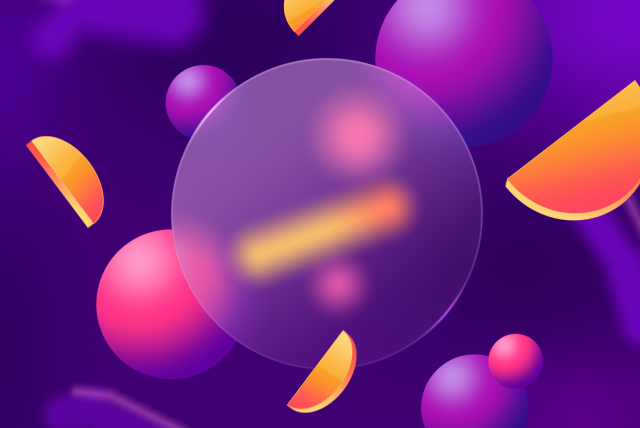
Reproduce this background procedurally as a Shadertoy shader.

```glsl
float cover(float d, float blur) {
    return smoothstep(blur, -blur, d);
}

float capsule(vec2 p, vec2 a, vec2 b) {
    vec2 ab = b - a;
    return length(p - a - ab * clamp(dot(p - a, ab) / dot(ab, ab), 0.0, 1.0));
}

float glow(vec2 p, vec2 center, vec2 size) {
    vec2 q = (p - center) / size;
    return exp(-dot(q, q));
}

vec3 ramp(vec3 a, vec3 b, vec3 c, float t) {
    return mix(mix(a, b, smoothstep(0.0, 0.5, t)), c, smoothstep(0.45, 1.0, t));
}

// Ball lit from the upper left; warm = 1 is pink, 0 is violet
void ball(inout vec3 col, vec2 p, vec2 center, float r, float warm, float blur) {
    vec2 q = (p - center) / r;
    float t = length(q - vec2(-0.42, 0.58)) / 1.65;
    vec3 violet = ramp(vec3(0.76, 0.54, 0.91), vec3(0.66, 0.06, 0.71), vec3(0.20, 0.05, 0.55), t);
    vec3 pink = ramp(vec3(1.0, 0.60, 0.79), vec3(1.0, 0.20, 0.53), vec3(0.38, 0.0, 0.62), t);
    col = mix(col, mix(violet, pink, warm), cover((length(q) - 1.0) * r, blur));
}

float halfDisc(vec2 q, vec2 radii) {
    return max((length(q / radii) - 1.0) * radii.y, -q.y);
}

// Extruded half disc: dir runs along the cut, depth is the extrusion
void slice(inout vec3 col, vec2 p, vec2 center, vec2 dir, vec2 radii, vec2 depth, vec2 shade, float aa) {
    dir = normalize(dir);
    mat2 toLocal = mat2(dir.x, -dir.y, dir.y, dir.x);
    vec2 q = toLocal * (p - center);
    vec2 shift = toLocal * depth;
    float side = 1.0;
    for (int i = 0; i <= 8; i++)
        side = min(side, halfDisc(q - shift * float(i) / 8.0, radii));
    float face = halfDisc(q, radii);
    vec3 yellow = vec3(1.0, 0.84, 0.45), red = vec3(0.99, 0.33, 0.28);
    col = mix(col, mix(red, yellow, smoothstep(-0.9, 0.8, q.x / radii.x)), cover(side, aa));

    float t = 0.5 + 0.5 * dot(p - center, normalize(shade)) / radii.x;
    vec3 skin = ramp(vec3(0.99, 0.79, 0.42), vec3(0.98, 0.63, 0.15), vec3(1.0, 0.28, 0.36), t);
    skin += vec3(0.0, 0.06, 0.08) * cover(t - 0.47, 0.02);
    skin = mix(skin, yellow, 0.5 * cover(abs(face) - 0.001, aa));
    col = mix(col, skin, cover(face, aa));
}

vec3 backdrop(vec2 p) {
    vec3 col = vec3(0.25, 0.0, 0.45);
    col = mix(col, vec3(0.16, 0.0, 0.35), 0.9 * glow(p, vec2(0.56, 0.90), vec2(0.34, 0.25)));
    col = mix(col, vec3(0.17, 0.0, 0.35), 0.9 * glow(p, vec2(1.22, 0.38), vec2(0.28, 0.24)));
    col = mix(col, vec3(0.17, 0.0, 0.37), 0.8 * glow(p, vec2(0.0, 0.18), vec2(0.14, 0.35)));
    col = mix(col, vec3(0.46, 0.02, 0.78), glow(p, vec2(1.48, 0.96), vec2(0.36, 0.25)));
    col = mix(col, vec3(0.30, 0.0, 0.60), 0.8 * glow(p, vec2(0.0, 0.85), vec2(0.14, 0.25)));
    col = mix(col, vec3(0.37, 0.0, 0.56), 0.8 * glow(p, vec2(1.36, 0.02), vec2(0.22, 0.15)));

    // Soft folds of cloth
    vec3 fold = vec3(0.44, 0.02, 0.77), sheen = vec3(0.70, 0.32, 0.72);
    float top = min(capsule(p, vec2(0.12, 0.91), vec2(0.22, 1.02)) - 0.045,
                    capsule(p, vec2(0.20, 1.0), vec2(0.40, 0.97)) - 0.075);
    float right = min(capsule(p, vec2(1.38, 0.50), vec2(1.46, 0.38)) - 0.04,
                      capsule(p, vec2(1.46, 0.38), vec2(1.50, 0.24)) - 0.045);
    float bottom = min(capsule(p, vec2(0.15, 0.03), vec2(0.22, 0.05)) - 0.045,
                       capsule(p, vec2(0.22, 0.04), vec2(0.40, -0.05)) - 0.045);
    col = mix(col, fold, 0.85 * cover(top, 0.045));
    col = mix(col, fold, 0.85 * cover(right, 0.03));
    col = mix(col, fold * 0.85, 0.85 * cover(bottom, 0.025));
    col = mix(col, sheen, 0.6 * cover(capsule(p, vec2(0.11, 1.02), vec2(0.15, 1.01)) - 0.01, 0.03));
    col = mix(col, sheen, 0.7 * cover(capsule(p, vec2(1.47, 0.53), vec2(1.51, 0.45)) - 0.008, 0.02));
    float ridge = min(capsule(p, vec2(0.18, 0.085), vec2(0.26, 0.075)), capsule(p, vec2(0.26, 0.075), vec2(0.43, -0.01)));
    return mix(col, sheen, 0.75 * cover(ridge - 0.008, 0.018));
}

vec3 scene(vec2 p, float blur) {
    vec3 col = backdrop(p);
    ball(col, p, vec2(1.084, 0.863), 0.207, 0.0, blur);
    ball(col, p, vec2(0.475, 0.760), 0.088, 0.0, blur);
    ball(col, p, vec2(0.400, 0.289), 0.175, 1.0, blur);
    ball(col, p, vec2(1.109, 0.047), 0.125, 0.0, blur);
    ball(col, p, vec2(1.205, 0.156), 0.064, 1.0, blur);
    return col;
}

// Frosted disc with blurred shapes behind it
vec3 frosted(vec2 p, vec2 q) {
    float light = smoothstep(-0.9, 0.75, dot(q, vec2(-0.6, 0.8)));
    vec3 col = mix(scene(p, 0.065), vec3(0.78, 0.56, 0.82), 0.10 + 0.47 * light);
    col = mix(col, vec3(0.98, 0.47, 0.70), 0.95 * cover(length(p - vec2(0.836, 0.684)) - 0.075, 0.065));
    col = mix(col, vec3(0.93, 0.36, 0.67), 0.9 * cover(length(p - vec2(0.79, 0.335)) - 0.045, 0.05));
    vec3 amber = mix(vec3(0.96, 0.74, 0.43), vec3(1.0, 0.49, 0.38), smoothstep(0.72, 0.94, p.x + 0.5 * (p.y - 0.5)));
    return mix(col, amber, cover(capsule(p, vec2(0.605, 0.405), vec2(0.905, 0.515)) - 0.046, 0.048));
}

void mainImage(out vec4 fragColor, in vec2 fragCoord) {
    vec2 p = fragCoord / iResolution.y;
    float aa = 0.8 / iResolution.y;
    vec3 col = scene(p, aa);

    // Glass disc and its rim
    vec2 q = (p - vec2(0.764, 0.5)) / 0.364;
    float d = (length(q) - 1.0) * 0.364;
    col = mix(col, frosted(p, q), cover(d, aa));
    float rim = cover(abs(d + 0.002) - 0.0015, aa + 0.001);
    col = mix(col, vec3(0.85, 0.65, 0.92), rim * (0.35 + 0.2 * q.y));
    float spark = cover(abs(d + 0.002) - 0.002, 0.004);
    col = mix(col, vec3(1.0, 0.85, 1.0), spark * glow(q, vec2(-0.76, 0.65), vec2(0.16)));
    col = mix(col, vec3(0.78, 0.30, 1.0), spark * glow(q, vec2(0.77, -0.64), vec2(0.16)));

    slice(col, p, vec2(0.146, 0.574), vec2(0.6, -0.8), vec2(0.121, 0.078), vec2(-0.013, -0.010), vec2(0.75, -0.65), aa);
    slice(col, p, vec2(1.334, 0.697), vec2(-0.79, -0.61), vec2(0.189, 0.200), vec2(-0.004, -0.016), vec2(0.25, -0.97), aa);
    slice(col, p, vec2(0.750, 0.988), vec2(0.7, 0.7), vec2(0.088, 0.085), vec2(0.010, -0.010), vec2(0.5, -0.87), aa);
    slice(col, p, vec2(0.736, 0.141), vec2(-0.6, -0.8), vec2(0.109, 0.072), vec2(0.010, -0.008), vec2(-0.5, -0.87), aa);
    fragColor = vec4(col, 1.0);
}
```
